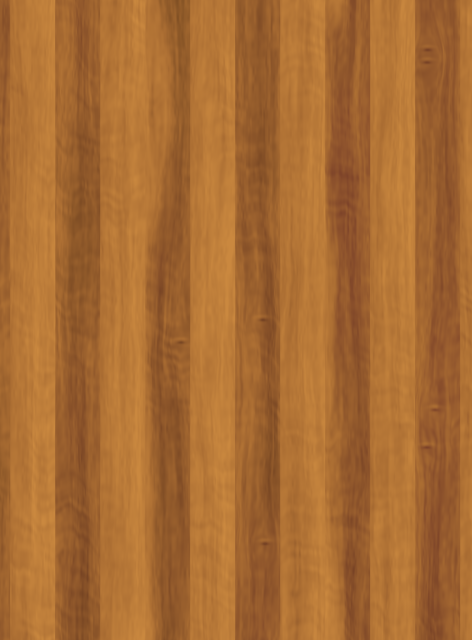
Write a Shadertoy shader that draws this texture.

```glsl
// Warm veneer of narrow vertical planks, alternating pale sapwood and dark heartwood.
// Each plank is a tone profile bent by slow noise, overlaid with stretched grain,
// fine fibres, faint cross figure and a few small knots, then mapped to a colour ramp.

const float PLANK_WIDTH = 0.0703;   // all lengths in canvas heights
const float FIRST_SEAM = 0.016;
const float SEAM_BLUR = 0.0011;
const float DRIFT = 1.1;            // sideways wander of the heartwood, in planks
const float STREAK = 0.34;          // contrast of the grain layers
const float FIBRE = 0.24;
const float PORE = 0.17;
const float FIGURE = 0.15;
const int KNOTS = 7;

const vec3 PALE = vec3(0.770, 0.515, 0.238);
const vec3 AMBER = vec3(0.668, 0.427, 0.197);
const vec3 DARK_OLIVE = vec3(0.505, 0.315, 0.140);
const vec3 DARK_RED = vec3(0.525, 0.295, 0.168);

float hash(vec2 p) {
    return fract(sin(dot(p, vec2(127.1, 311.7))) * 43758.5453);
}

float noise(vec2 p) {
    vec2 i = floor(p), f = fract(p);
    f = f * f * (3.0 - 2.0 * f);
    return mix(mix(hash(i), hash(i + vec2(1, 0)), f.x),
               mix(hash(i + vec2(0, 1)), hash(i + vec2(1, 1)), f.x), f.y);
}

// Layered noise centred on zero
float fbm(vec2 p) {
    float sum = 0.0, amp = 0.5;
    for (int i = 0; i < 4; i++) {
        sum += amp * (noise(p) - 0.5);
        p = p * 2.03 + 17.3;
        amp *= 0.5;
    }
    return sum;
}

// Broad tone across a plank: 0 is pale, 1 is dark
float plankTone(float across, float id) {
    float pale = mix(0.36, 0.10, smoothstep(0.15, 0.85, across));
    float softLeft = mix(0.22, 0.86, smoothstep(-0.05, 0.55, across));
    float sharpLeft = mix(0.60, 0.86, smoothstep(0.0, 0.6, across));
    float heart = mod(id, 4.0) < 2.0 ? sharpLeft : softLeft;
    heart -= 0.22 * smoothstep(0.65, 1.1, across);
    return mod(id, 2.0) < 0.5 ? pale : heart;
}

vec3 wood(vec2 p, float id) {
    float seed = hash(vec2(id, 4.7));
    vec2 shift = vec2(id * 13.7, seed * 31.0);
    float across = (p.x - FIRST_SEAM) / PLANK_WIDTH - id;

    // Knots spread the grain and leave a small dark fleck with a pale rim
    float grainX = p.x, fleck = 0.0, swirl = 0.0;
    for (int i = 0; i < KNOTS; i++) {
        float k = float(i);
        float plank = 2.0 * floor(5.0 * hash(vec2(k, 1.3))) + 1.0;
        if (plank != id) continue;
        vec2 centre = vec2(FIRST_SEAM + PLANK_WIDTH * (plank + 0.2 + 0.6 * hash(vec2(k, 5.1))),
                           hash(vec2(k, 9.2)));
        vec2 d = p - centre;
        d.y += 9.0 * d.x * d.x;
        float bell = exp(-dot(d / vec2(0.024, 0.036), d / vec2(0.024, 0.036)));
        grainX -= 0.55 * d.x * bell;
        swirl += bell;
        fleck += 0.38 * exp(-dot(d / vec2(0.006, 0.0025), d / vec2(0.006, 0.0025)));
        d.y -= 0.006;
        fleck -= 0.20 * exp(-dot(d / vec2(0.012, 0.003), d / vec2(0.012, 0.003)));
    }

    // Slow wander of the heartwood and of the grain lines
    float drift = fbm(vec2(across * 1.3, p.y * 3.6) + shift);
    grainX += 0.03 * drift;
    float tone = plankTone(across + DRIFT * drift, id);
    tone += 0.35 * fbm(vec2(across * 2.0, p.y * 5.0) + shift.yx + 40.0);

    // Grain layers, from wide streaks to single pores
    vec2 g = vec2(grainX, p.y);
    tone += STREAK * fbm(g * vec2(85.0, 2.2) + shift);
    tone += FIBRE * (noise(g * vec2(250.0, 11.0) + shift) - 0.5);
    tone += PORE * (noise(g * vec2(330.0, 75.0) + shift) - 0.5);

    // Cross figure: faint tilted ripples, stronger in patches and around knots
    float patchy = smoothstep(0.4, 0.75, noise(p * vec2(12.0, 7.0) + shift)) + swirl;
    float ripple = noise(vec2(p.x * 26.0, p.y * 105.0 + p.x * 30.0 + 9.0 * drift) + shift);
    tone += FIGURE * (0.35 + patchy) * (ripple - 0.5) + fleck;

    // Colour ramp; heartwood leans red or olive from plank to plank
    float red = clamp(seed + 1.2 * fbm(p * vec2(9.0, 3.0) + 70.0), 0.0, 1.0);
    vec3 dark = mix(DARK_OLIVE, DARK_RED, red);
    tone = clamp(tone, -0.1, 1.15);
    return tone < 0.5 ? mix(PALE, AMBER, tone * 2.0) : mix(AMBER, dark, tone * 2.0 - 1.0);
}

void mainImage(out vec4 fragColor, in vec2 fragCoord) {
    vec2 p = fragCoord / iResolution.y;

    // Blend the two planks that meet at the nearest seam
    float s = (p.x - FIRST_SEAM) / PLANK_WIDTH;
    float seam = floor(s + 0.5);
    float blur = max(SEAM_BLUR, 0.7 / iResolution.y) / PLANK_WIDTH;
    float side = smoothstep(-blur, blur, s - seam);
    vec3 colour = mix(wood(p, seam - 1.0), wood(p, seam), side);

    fragColor = vec4(colour, 1.0);
}
```
